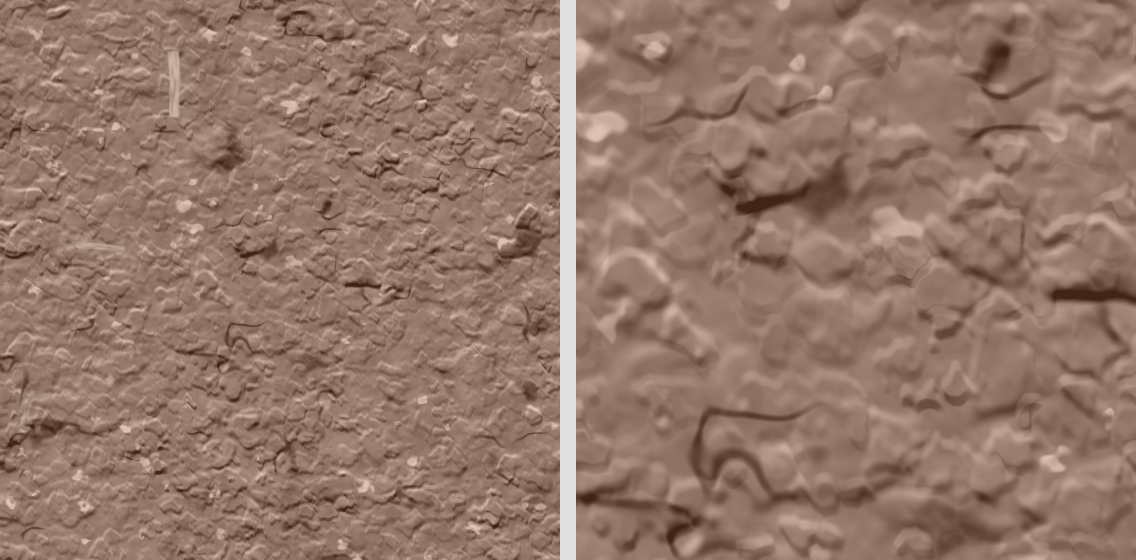
Left, the full canvas; right, a detail of the centre.
This texture is drawn by a Shadertoy shader. Its source:

```glsl
// Dry crumbly soil: two sizes of overlapping crumbs form a height field that is
// lit from above. Broken cracks, pale grit and a few straws lie over it.

float hash(vec2 p) {
    vec3 q = fract(p.xyx * 0.1031);
    q += dot(q, q.yzx + 33.33);
    return fract((q.x + q.y) * q.z);
}

float noise(vec2 p) {
    vec2 i = floor(p), f = fract(p);
    f = f * f * (3.0 - 2.0 * f);
    return mix(mix(hash(i), hash(i + vec2(1, 0)), f.x),
               mix(hash(i + vec2(0, 1)), hash(i + vec2(1, 1)), f.x), f.y);
}

float fbm(vec2 p) {
    float sum = 0.0, amp = 0.5;
    for (int i = 0; i < 4; i++) {
        sum += amp * noise(p);
        p = mat2(1.6, 1.2, -1.2, 1.6) * p + 7.3;
        amp *= 0.55;
    }
    return sum;
}

vec2 wobble(vec2 p) {
    return vec2(noise(p), noise(p + 41.7)) - 0.5;
}

// Highest of the flat-topped crumbs around p, one per cell
float crumbs(vec2 p) {
    p += 0.55 * wobble(p * 2.3) + 0.25 * wobble(p * 5.0);
    vec2 cell = floor(p);
    float top = 0.0;
    for (int y = -1; y <= 1; y++)
    for (int x = -1; x <= 1; x++) {
        vec2 id = cell + vec2(x, y);
        vec2 d = p - id - vec2(hash(id + 3.1), hash(id + 17.9));
        float radius = mix(0.3, 0.8, hash(id + 29.3));
        float dome = 1.0 - smoothstep(0.5, 1.0, length(d * vec2(0.9, 1.2)) / radius);
        top = max(top, dome * mix(0.35, 1.0, hash(id + 53.7)));
    }
    return top;
}

float soilHeight(vec2 p) {
    return crumbs(p * 15.0 + 60.0) + 0.6 * crumbs(p * 33.0 + 130.0)
         + 0.5 * fbm(p * 36.0 + 20.0);
}

// Sparse angular grains; returns coverage times brightness
float grit(vec2 p) {
    p += 0.5 * wobble(p * 3.0);
    vec2 cell = floor(p);
    float light = 0.0;
    for (int y = -1; y <= 1; y++)
    for (int x = -1; x <= 1; x++) {
        vec2 id = cell + vec2(x, y);
        float pick = hash(id + 71.3);
        vec2 d = p - id - vec2(hash(id + 11.5), hash(id + 23.1));
        float size = mix(0.15, 0.42, hash(id + 37.9));
        float grain = 1.0 - smoothstep(0.5, 1.1, length(d * vec2(0.8, 1.1)) / size);
        light = max(light, grain * smoothstep(0.84, 1.0, pick));
    }
    return light;
}

void mainImage(out vec4 fragColor, in vec2 fragCoord) {
    vec2 p = fragCoord / iResolution.y;

    // Light from above; shaded undersides deepen in patches
    float slope = soilHeight(p) - soilHeight(p + vec2(-0.0015, 0.006));
    float patches = smoothstep(0.35, 0.75, noise(p * 9.0 + 5.0));
    float tone = 0.012 + slope * (slope < 0.0 ? mix(0.2, 0.38, patches) : 0.24);

    // Uneven colour and fine grain
    tone += 0.11 * (fbm(p * 24.0 + 80.0) - 0.5);
    tone += 0.05 * (noise(p * 105.0) - 0.5);

    // Thin broken cracks, mostly level
    vec2 crackPos = p * vec2(11.0, 25.0) + 0.9 * wobble(p * 38.0);
    float crackLine = 1.0 - smoothstep(0.01, 0.11, abs(noise(crackPos) - 0.5));
    float crackGate = smoothstep(0.6, 0.82, noise(p * 17.0 + 33.0));
    tone -= 0.2 * crackLine * crackGate;

    tone += 0.24 * grit(p * 36.0 + 200.0);

    vec3 color = vec3(0.57, 0.46, 0.40) + clamp(tone, -0.32, 0.3);

    // Straws, each shorter and fainter than the last
    for (int i = 0; i < 3; i++) {
        float k = float(i);
        vec2 d = p - fract(vec2(0.31, 0.85) + k * vec2(0.87, -0.29));
        float angle = 1.62 + 1.4 * k;
        vec2 axis = vec2(cos(angle), sin(angle));
        float along = dot(d, axis);
        float across = dot(d, vec2(-axis.y, axis.x)) + 0.006 * (noise(p * 28.0) - 0.5);
        float halfLength = 0.058 / (1.0 + 0.35 * k);
        float edge = max(abs(across) - 0.009 / (1.0 + 0.6 * k), abs(along) - halfLength);
        float cover = 1.0 - smoothstep(-0.002, 0.003, edge);
        vec3 straw = vec3(0.75, 0.66, 0.59) + 0.16 * (noise(vec2(across * 260.0, along * 50.0)) - 0.5);
        color = mix(color, straw, cover * (0.9 - 0.2 * k));
    }

    fragColor = vec4(color, 1.0);
}
```
